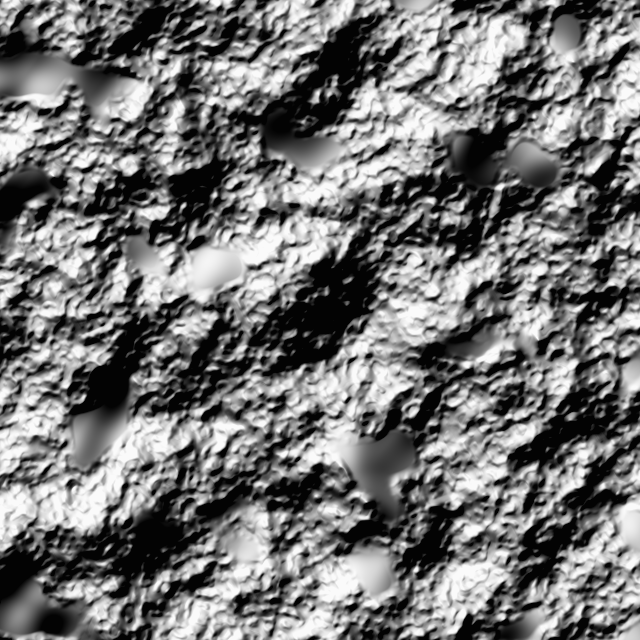
This texture map is drawn by a WebGL 1 fragment shader. Its source:

```glsl
precision highp float;
// Lumpy rock lit by a low light from the upper left.
// A height field of layered gradient noise loses its fine octaves inside
// ragged smooth hollows; its slope is then shaded as a matte surface.

uniform vec2 u_resolution;

const float BASE_CELLS   = 5.0;    // coarsest noise cells across the canvas
const float COARSE_SLOPE = 0.46;   // steepness of the broad swells
const float DETAIL_SLOPE = 0.66;   // steepness of the first fine octave
const float DETAIL_DECAY = 0.97;   // steepness kept from octave to octave
const float BILLOW       = 0.35;   // share of creased, rounded lumps
const float HOLLOW_CELLS = 7.0;    // spacing of the smooth hollows
const float HOLLOW_RAG   = 0.45;   // raggedness of their outlines
const float HOLLOW_FULL  = -0.42;  // mask value where detail is gone
const float HOLLOW_EDGE  = -0.20;  // mask value where detail is complete
const float SLOPE_STEP   = 0.0016; // sampling distance for the slope
const vec3  LIGHT        = vec3(-0.50, 0.70, 0.53);
const float EXPOSURE     = 1.04;
const vec3  SHADOW_COLOR = vec3(0.01);
const vec3  LIT_COLOR    = vec3(0.98);

const int COARSE_OCTAVES = 2;
const int DETAIL_OCTAVES = 3;
const mat2 TURN = mat2(0.8, 0.6, -0.6, 0.8);

// Random unit vector for a lattice point.
vec2 latticeGradient(vec2 cell) {
  vec3 q = fract(cell.xyx * vec3(0.1031, 0.1030, 0.0973));
  q += dot(q, q.yzx + 33.33);
  float angle = 6.28318 * fract((q.x + q.y) * q.z);
  return vec2(cos(angle), sin(angle));
}

// Gradient noise, roughly -0.7 to 0.7.
float gradientNoise(vec2 p) {
  vec2 cell = floor(p);
  vec2 f = p - cell;
  vec2 w = f * f * f * (f * (f * 6.0 - 15.0) + 10.0);
  vec2 e = vec2(1.0, 0.0);
  float a = dot(latticeGradient(cell), f);
  float b = dot(latticeGradient(cell + e.xy), f - e.xy);
  float c = dot(latticeGradient(cell + e.yx), f - e.yx);
  float d = dot(latticeGradient(cell + e.xx), f - e.xx);
  return mix(mix(a, b, w.x), mix(c, d, w.x), w.y);
}

// Noise partly folded at zero, so lumps meet in creases.
float lumpNoise(vec2 p) {
  float n = gradientNoise(p);
  return mix(n, sqrt(n * n + 0.002), BILLOW);
}

// 0 inside smooth hollows, 1 on rough rock.
float roughness(vec2 p) {
  vec2 q = p * HOLLOW_CELLS + 71.3;
  float mask = gradientNoise(q) + HOLLOW_RAG * gradientNoise(TURN * q * 2.3);
  return smoothstep(HOLLOW_FULL, HOLLOW_EDGE, mask);
}

float rockHeight(vec2 p) {
  float height = 0.0;
  float cells = BASE_CELLS;
  vec2 q = p * cells + 19.7;

  // Broad swells, present everywhere.
  for (int i = 0; i < COARSE_OCTAVES; i++) {
    height += COARSE_SLOPE / cells * gradientNoise(q);
    q = TURN * q * 2.0 + 13.1;
    cells *= 2.0;
  }

  // Fine lumps, faded out in the hollows.
  float detail = 0.0;
  float slope = DETAIL_SLOPE;
  for (int i = 0; i < DETAIL_OCTAVES; i++) {
    detail += slope / cells * lumpNoise(q);
    q = TURN * q * 2.0 + 13.1;
    cells *= 2.0;
    slope *= DETAIL_DECAY;
  }
  return height + detail * roughness(p);
}

void main() {
  vec2 p = gl_FragCoord.xy / min(u_resolution.x, u_resolution.y);

  // Surface normal from central differences.
  vec2 e = vec2(SLOPE_STEP, 0.0);
  vec2 slope = vec2(rockHeight(p + e.xy) - rockHeight(p - e.xy),
                    rockHeight(p + e.yx) - rockHeight(p - e.yx));
  vec3 normal = normalize(vec3(-slope / (2.0 * SLOPE_STEP), 1.0));

  // Matte shading; faces turned away fall to black.
  float light = clamp(EXPOSURE * dot(normal, normalize(LIGHT)), 0.0, 1.0);
  gl_FragColor = vec4(mix(SHADOW_COLOR, LIT_COLOR, light), 1.0);
}
```
